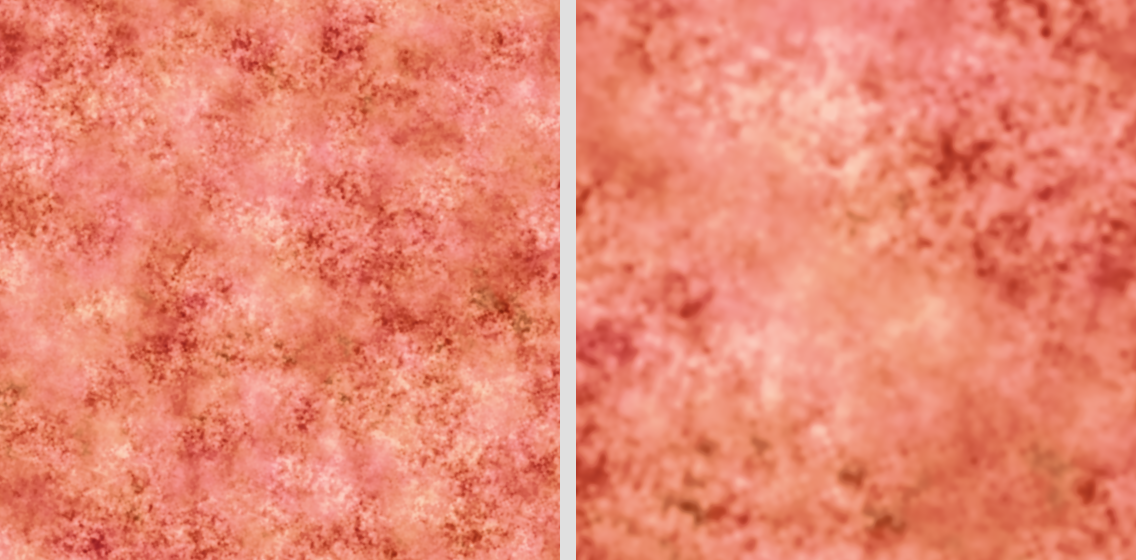
Left: the whole. Right: its middle third, enlarged.
A Shadertoy shader for this texture:

```glsl
// Mottled coral stone: cloudy noise, soft pale and dark blooms and patchy fine
// grain add up to one tone value, which a six-colour ramp turns into salmon
// shades. A second slow noise drifts the hue between crimson and ochre.

const float CLOUD_SCALE = 7.5;
const float GRAIN_SCALE = 88.0;
const float PALE_BLOOM_SCALE = 18.0;
const float DARK_BLOOM_SCALE = 11.0;
const float BLOOM_MEAN = 0.15;

float hash(vec2 cell, float seed) {
    vec3 p = fract(vec3(cell.xyx) * vec3(0.1031, 0.1030, 0.0973) + seed * 0.137);
    p += dot(p, p.yzx + 33.33);
    return fract((p.x + p.y) * p.z);
}

// Smooth value noise in the range -1 to 1
float noise(vec2 p, float seed) {
    vec2 cell = floor(p);
    vec2 f = fract(p);
    vec2 w = f * f * (3.0 - 2.0 * f);
    float low = mix(hash(cell, seed), hash(cell + vec2(1, 0), seed), w.x);
    float high = mix(hash(cell + vec2(0, 1), seed), hash(cell + vec2(1, 1), seed), w.x);
    return 2.0 * mix(low, high, w.y) - 1.0;
}

// Rotated octaves, so that no lattice direction shows
float fbm(vec2 p, int octaves, float growth, float gain, float seed) {
    const mat2 turn = mat2(0.8, 0.6, -0.6, 0.8);
    float sum = 0.0;
    float amplitude = 1.0;
    p = turn * p;
    for (int i = 0; i < octaves; i++) {
        sum += amplitude * noise(p, seed + float(i));
        p = turn * p * growth + 17.3;
        amplitude *= gain;
    }
    return sum;
}

// Scattered soft round spots of random size and strength
float blooms(vec2 p, float seed) {
    vec2 home = floor(p);
    float sum = 0.0;
    for (int y = -1; y <= 1; y++) {
        for (int x = -1; x <= 1; x++) {
            vec2 cell = home + vec2(x, y);
            vec2 center = cell + vec2(hash(cell, seed), hash(cell, seed + 1.0));
            float radius = mix(0.22, 0.5, hash(cell, seed + 2.0));
            float strength = hash(cell, seed + 3.0);
            vec2 offset = (p - center) / radius;
            sum += strength * strength * exp(-dot(offset, offset));
        }
    }
    return sum;
}

// Colour ramp, from dark rust to pale pink
vec3 coralRamp(float tone) {
    vec3 color = vec3(0.75, 0.27, 0.18);
    color = mix(color, vec3(0.84, 0.38, 0.29), smoothstep(-2.1, -1.2, tone));
    color = mix(color, vec3(0.89, 0.47, 0.36), smoothstep(-1.3, -0.5, tone));
    color = mix(color, vec3(0.93, 0.54, 0.45), smoothstep(-0.7, 0.2, tone));
    color = mix(color, vec3(0.95, 0.60, 0.53), smoothstep(0.0, 1.0, tone));
    color = mix(color, vec3(0.97, 0.69, 0.62), smoothstep(0.8, 2.0, tone));
    // Deepest flecks and brightest glints run on past the ramp ends
    color -= vec3(0.12, 0.10, 0.07) * clamp(-tone - 2.0, 0.0, 1.5);
    return color + vec3(0.01, 0.07, 0.07) * clamp(tone - 1.8, 0.0, 1.5);
}

void mainImage(out vec4 fragColor, in vec2 fragCoord) {
    vec2 uv = fragCoord / min(iResolution.x, iResolution.y);

    // Wobble breaks up the outlines of the dark blooms
    vec2 wobble = vec2(noise(uv * 24.0, 51.0), noise(uv * 24.0, 52.0)) * 0.02;

    // Tone layers
    float clouds = fbm(uv * CLOUD_SCALE, 4, 1.9, 0.78, 1.0);
    float grain = fbm(uv * GRAIN_SCALE, 3, 1.5, 0.95, 11.0);
    float pale = blooms(uv * PALE_BLOOM_SCALE, 21.0) - BLOOM_MEAN;
    float dark = blooms((uv + wobble) * DARK_BLOOM_SCALE, 61.0) - BLOOM_MEAN;

    // Grain is crisp in some small patches and softer in others
    float roughness = smoothstep(-0.8, 0.8, fbm(uv * 13.0 + 3.7, 3, 2.0, 0.7, 31.0));
    float tone = 0.12 + 0.95 * clouds + mix(0.35, 1.1, roughness) * grain;
    tone += 1.4 * pale - 1.4 * dark;

    // Hue drift: ochre where warm, crimson where cool
    float warmth = fbm(uv * 10.0 + 9.1, 4, 2.0, 0.7, 41.0);
    vec3 color = coralRamp(tone) + vec3(-0.003, 0.014, -0.024) * warmth;

    // Rare brown stains in the shadows
    float stain = smoothstep(0.6, 1.4, warmth) * smoothstep(0.2, -1.5, tone);
    color += vec3(-0.10, 0.0, 0.0) * stain;

    fragColor = vec4(clamp(color, 0.0, 1.0), 1.0);
}
```
